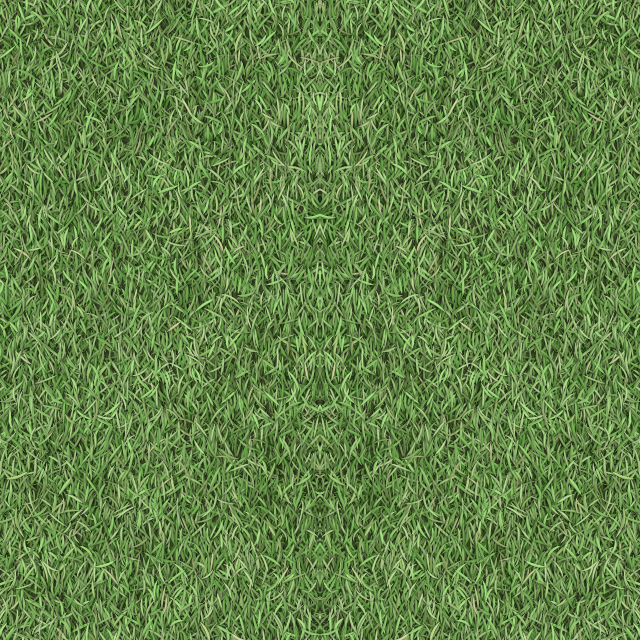
Write a Shadertoy shader that draws this texture.

```glsl
// Dense mown lawn seen from above: layered, curved grass blades over dark soil.
#define LAYERS 14
#define CELL 0.022
#define HALF_LENGTH 0.019
#define HALF_WIDTH 0.0018
#define BEND 0.007
#define SPREAD 1.45
#define SHADOW 0.22
#define BASE_TONE 0.38
#define DEPTH_TONE 0.50
#define TONE_VARIATION 0.50

vec4 hash4(vec3 p) {
    vec4 q = fract(p.xyzx * vec4(0.1031, 0.1030, 0.0973, 0.1099));
    q += dot(q, q.wzxy + 33.33);
    return fract((q.xxyz + q.yzzw) * q.zywx);
}

float valueNoise(vec2 p) {
    vec2 i = floor(p), f = fract(p);
    f = f * f * (3.0 - 2.0 * f);
    float a = hash4(vec3(i, 71.0)).x;
    float b = hash4(vec3(i + vec2(1, 0), 71.0)).x;
    float c = hash4(vec3(i + vec2(0, 1), 71.0)).x;
    float d = hash4(vec3(i + vec2(1, 1), 71.0)).x;
    return mix(mix(a, b, f.x), mix(c, d, f.x), f.y);
}

// Shadow green through mid green to sunlit tips.
vec3 grassColor(float tone) {
    vec3 deep  = vec3(0.14, 0.22, 0.07);
    vec3 shade = vec3(0.29, 0.42, 0.18);
    vec3 leaf  = vec3(0.46, 0.61, 0.33);
    vec3 sunny = vec3(0.67, 0.80, 0.53);
    float t = clamp(tone, 0.0, 1.1) * 3.0;
    vec3 c = mix(deep, shade, min(t, 1.0));
    c = mix(c, leaf, clamp(t - 1.0, 0.0, 1.0));
    return mix(c, sunny, max(t - 2.0, 0.0));
}

// Paints one blade, with its soft shadow, over the colour below.
vec3 paintBlade(vec3 below, vec2 p, vec4 shape, vec4 tint, float depth, float patchTone, float aa) {
    float angle = (shape.z + tint.w - 1.0) * SPREAD;
    float halfLength = HALF_LENGTH * mix(0.55, 1.0, shape.w);
    float halfWidth = HALF_WIDTH * mix(0.65, 1.1, tint.y);
    vec2 axis = vec2(sin(angle), cos(angle));
    float along = dot(p, axis) / halfLength;
    float across = dot(p, vec2(axis.y, -axis.x));
    across -= BEND * (tint.z - 0.5) * (along * along - 0.4);

    float width = halfWidth * (1.0 - pow(abs(along), 3.0));
    float edge = abs(across) - width;
    float cover = smoothstep(aa, -aa, edge);
    float shadow = smoothstep(0.003, -0.001, abs(across + 0.0008) - width);

    // Folded leaf: one lit side, one dim side, paler toward the tip.
    float fold = clamp(across / halfWidth, -1.0, 1.0);
    float tone = BASE_TONE + DEPTH_TONE * depth + TONE_VARIATION * (tint.x - 0.5);
    tone += 0.10 * fold + 0.07 * along + patchTone;
    vec3 blade = grassColor(tone);
    float dryness = smoothstep(0.78, 1.0, fract(tint.x * 7.0 + tint.y));
    blade = mix(blade, blade * vec3(1.16, 0.98, 1.08), dryness);
    blade = mix(blade, blade * vec3(0.90, 1.03, 0.87), step(0.6, tint.y));

    return mix(below * (1.0 - SHADOW * shadow), blade, cover);
}

void mainImage(out vec4 fragColor, in vec2 fragCoord) {
    vec2 uv = fragCoord / iResolution.y;
    float middle = 0.5 * iResolution.x / iResolution.y;
    vec2 p = vec2(abs(uv.x - middle), uv.y);
    float aa = 0.65 / iResolution.y;

    // Soil and broad uneven patches
    float patchTone = 0.14 * (valueNoise(p * 14.0) - 0.5) + 0.10 * (valueNoise(p * 37.0) - 0.5);
    vec3 color = mix(vec3(0.17, 0.22, 0.11), vec3(0.28, 0.32, 0.19), valueNoise(p * 180.0));

    // Blades from the ground up
    for (int layer = 0; layer < LAYERS; layer++) {
        float k = float(layer);
        float depth = k / float(LAYERS - 1);
        vec2 grid = p / CELL + vec2(0.37, 0.61) * k + 20.0;
        vec2 cell = floor(grid);
        for (int y = -1; y <= 1; y++) {
            for (int x = -1; x <= 1; x++) {
                vec2 id = cell + vec2(x, y);
                vec4 shape = hash4(vec3(id, k * 3.7 + 1.3));
                vec4 tint = hash4(vec3(id.yx + 57.0, k * 5.1 + 9.7));
                vec2 local = (grid - id - shape.xy) * CELL;
                color = paintBlade(color, local, shape, tint, depth, patchTone, aa);
            }
        }
    }
    fragColor = vec4(color, 1.0);
}
```
